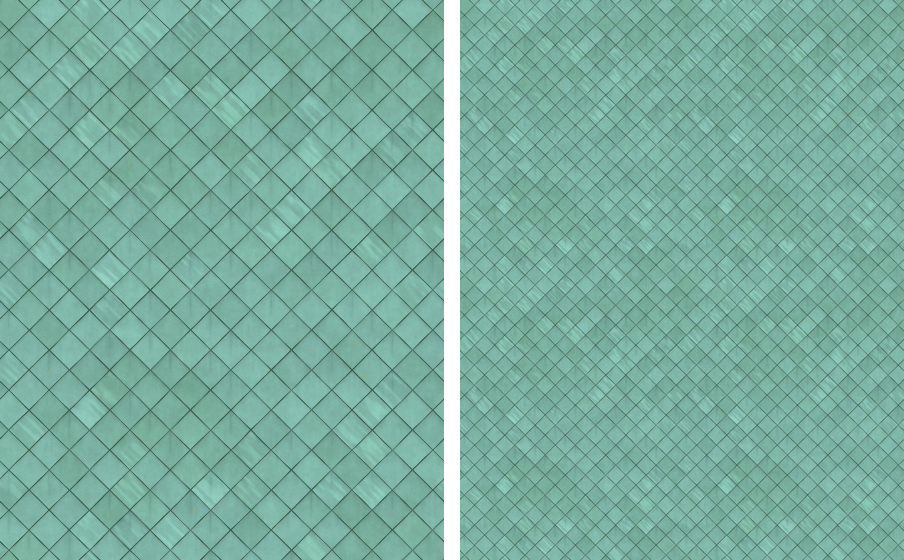
Left: one tile. Right: repeated 2 by 2.
Reproduce this texture procedurally as a Shadertoy shader.

```glsl
#define REPEATS vec2(11.0, 14.0)
#define PHASE vec2(0.22, 0.25)
#define SEAM_WIDTH 0.034
#define SEAM_WANDER 0.022
#define TILE_CONTRAST 0.075
#define SHADE_DEPTH 0.10
#define STREAK_SHARE 0.17
#define CREASE_SHARE 0.22
#define SCRATCH_SHARE 0.05
#define GREEN_PATINA vec3(0.470, 0.682, 0.605)
#define BLUE_PATINA vec3(0.503, 0.722, 0.673)
#define SEAM_COLOR vec3(0.225, 0.350, 0.280)

float hash(vec2 p) {
    vec3 q = fract(p.xyx * 0.1031);
    q += dot(q, q.yzx + 33.33);
    return fract((q.x + q.y) * q.z);
}

// Value noise that wraps after a whole number of cells
float noise(vec2 p, vec2 period) {
    vec2 i = floor(p), f = fract(p);
    f = f * f * (3.0 - 2.0 * f);
    vec2 lo = mod(i, period), hi = mod(i + 1.0, period);
    return mix(mix(hash(lo), hash(vec2(hi.x, lo.y)), f.x),
               mix(hash(vec2(lo.x, hi.y)), hash(hi), f.x), f.y);
}

float canvasNoise(vec2 uv, vec2 cells) {
    return noise(uv * cells, cells);
}

void mainImage(out vec4 fragColor, in vec2 fragCoord) {
    vec2 uv = fragCoord / iResolution.xy;
    float pixel = length(REPEATS / iResolution.xy);

    // Diagonal lattice with slightly uneven seams
    vec2 p = uv * REPEATS - PHASE;
    vec2 wander = vec2(canvasNoise(uv, REPEATS * 2.0),
                       canvasNoise(uv + 0.37, REPEATS * 2.0)) - 0.5;
    vec2 lattice = vec2(p.x + p.y, p.x - p.y) + wander * SEAM_WANDER;
    vec2 cell = floor(lattice), f = lattice - cell;
    vec2 id = mod(vec2(cell.x + cell.y, cell.x - cell.y), REPEATS * 2.0);
    vec2 local = vec2(f.x + f.y - 1.0, f.x - f.y) * 0.5;

    // Patina: tone per sheet over broad weathering
    float broad = canvasNoise(uv, vec2(3.0, 4.0));
    float mottle = canvasNoise(uv, REPEATS * 3.0) * 0.6
                 + canvasNoise(uv, REPEATS * 8.0) * 0.4;
    float grain = canvasNoise(uv, REPEATS * 24.0);
    float runoff = canvasNoise(uv, REPEATS * vec2(14.0, 2.0));
    float hue = 0.55 + (hash(id + 41.0) - 0.5) * 0.8
              + (broad - 0.5) * 0.5 + (mottle - 0.5) * 0.5;
    vec3 color = mix(GREEN_PATINA, BLUE_PATINA, clamp(hue, 0.0, 1.0));
    float tone = 1.0 + (hash(id + 83.0) - 0.5) * TILE_CONTRAST
               + (mottle - 0.5) * 0.06 + (grain - 0.5) * 0.035
               + (runoff - 0.5) * 0.03;

    // Shade under the upper edges, light along the lower ones
    float upper = min(1.0 - f.x, f.y);
    float lower = min(f.x, 1.0 - f.y);
    float depth = SHADE_DEPTH * mix(0.4, 1.3, hash(id + 127.0));
    tone -= depth * exp(-upper * 11.0);
    tone += 0.035 * exp(-lower * 12.0);

    // Pale rubbed streaks along one diagonal
    float streaked = step(hash(id + 171.0), STREAK_SHARE);
    float streak = noise(vec2(f.x * 9.0, f.y * 1.5) + id * 7.0, vec2(1024.0));
    tone += streaked * 0.10 * (smoothstep(0.35, 0.85, streak) - 0.15);

    // Dark vertical crease running down from the upper corner
    float creased = step(hash(id + 219.0), CREASE_SHARE);
    float crease = exp(-abs(local.x + 0.02 * (mottle - 0.5)) * 22.0);
    tone -= creased * 0.10 * crease * smoothstep(-0.35, 0.25, local.y);
    color *= tone;

    // Small straw-coloured scratches
    vec2 spot = (vec2(hash(id + 263.0), hash(id + 307.0)) - 0.5) * 0.4;
    vec2 d = local - spot;
    d.x -= d.y * (hash(id + 347.0) - 0.5) * 0.7;
    float scratch = smoothstep(0.010 + pixel * 0.4, 0.004, abs(d.x))
                  * smoothstep(0.09, 0.05, abs(d.y));
    scratch *= step(hash(id + 389.0), SCRATCH_SHARE);
    color = mix(color, vec3(0.62, 0.68, 0.46), scratch * 0.6);

    // Seams of varying width and strength
    vec2 edge = min(f, 1.0 - f);
    float wear = canvasNoise(uv, REPEATS * 4.0);
    float halfWidth = SEAM_WIDTH * 0.5 * mix(0.75, 1.3, wear);
    vec2 seams = 1.0 - smoothstep(halfWidth - pixel * 0.5,
                                  halfWidth + pixel * 0.5, edge);
    float seam = max(seams.x, seams.y) * mix(0.75, 1.0, wear);
    float grime = exp(-min(edge.x, edge.y) * 32.0) * 0.16;
    color = mix(color, SEAM_COLOR, max(seam, grime));

    fragColor = vec4(color, 1.0);
}
```
